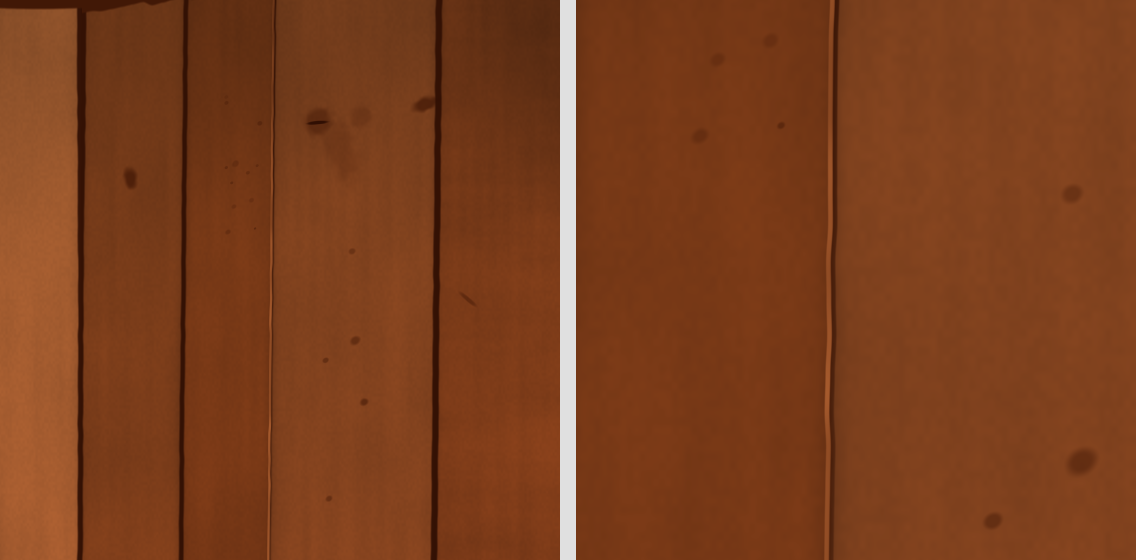
Left, the full canvas; right, a detail of the centre.
A WebGL 2 fragment shader for this texture:

```glsl
#version 300 es
precision highp float;
uniform vec2 u_resolution;
out vec4 outColor;

const vec3 GAP = vec3(0.19, 0.06, 0.012);
const vec3 KNOT = vec3(0.27, 0.10, 0.025);
const vec3 HIGHLIGHT = vec3(0.66, 0.36, 0.18);

// Seam positions at the bottom edge, and the tone of each board
const float SEAM[4] = float[4](0.143, 0.323, 0.482, 0.775);
const float HALF_GAP[4] = float[4](0.0042, 0.0036, 0.0014, 0.0052);
const vec3 BOARD[5] = vec3[5](
  vec3(0.61, 0.35, 0.18), vec3(0.465, 0.235, 0.10), vec3(0.44, 0.212, 0.083),
  vec3(0.492, 0.257, 0.117), vec3(0.472, 0.23, 0.095));

float hash(vec2 p) {
  p = fract(p * vec2(0.1031, 0.1137));
  p += dot(p, p.yx + 33.33);
  return fract((p.x + p.y) * p.x * 17.0);
}

float noise(vec2 p) {
  vec2 i = floor(p), f = fract(p);
  f = f * f * (3.0 - 2.0 * f);
  return mix(mix(hash(i), hash(i + vec2(1, 0)), f.x),
             mix(hash(i + vec2(0, 1)), hash(i + vec2(1, 1)), f.x), f.y);
}

float fbm(vec2 p) {
  float sum = 0.0, amp = 0.5;
  for (int i = 0; i < 4; i++) {
    sum += amp * noise(p);
    p = p * 2.03 + 17.0;
    amp *= 0.5;
  }
  return sum;
}

// Soft, slightly ragged ellipse, turned by an angle
float blot(vec2 p, vec2 center, vec2 radius, float angle) {
  float c = cos(angle), s = sin(angle);
  vec2 q = mat2(c, -s, s, c) * (p - center) / radius;
  float ragged = 0.35 * (noise(p * 90.0) - 0.5);
  return 1.0 - smoothstep(0.45, 1.15, length(q) + ragged);
}

// Small flecks scattered inside a rectangle
float flecks(vec2 p, vec2 low, vec2 high, float size, int count, float seed) {
  float cover = 0.0;
  for (int i = 0; i < count; i++) {
    vec2 key = vec2(float(i) * 7.3 + 3.0, seed);
    vec2 center = mix(low, high, vec2(hash(key), hash(key + 41.0)));
    float r = size * mix(0.5, 1.3, hash(key + 83.0));
    float strength = mix(0.3, 0.9, hash(key + 19.0));
    cover = max(cover, strength * blot(p, center, vec2(r, r * 0.8), 0.6));
  }
  return cover;
}

float seamX(int i, float y) {
  float lean = i == 0 ? 0.003 : 0.009;
  return SEAM[i] + lean * y + 0.0014 * (noise(vec2(y * 45.0, float(i) * 9.0)) - 0.5);
}

// Grain, broad stains and fine weave, as a brightness factor
float grain(vec2 p, float board) {
  float streaks = noise(vec2(p.x * 75.0 + board * 31.0, p.y * 3.0)) - 0.5;
  float stains = fbm(p * vec2(7.0, 5.0) + board * 13.0) - 0.47;
  float weave = noise(p * vec2(260.0, 190.0)) - 0.5;
  float ripple = fbm(vec2(p.x * 5.0 + board, p.y * 32.0)) - 0.47;
  float rippled = step(3.5, board);
  return 1.0 + 0.06 * streaks + 0.17 * stains + 0.045 * weave + 0.10 * rippled * ripple;
}

void main() {
  vec2 p = gl_FragCoord.xy / u_resolution;
  float px = 1.0 / min(u_resolution.x, u_resolution.y);

  // Boards
  vec3 color = BOARD[0];
  float board = 0.0;
  for (int i = 0; i < 4; i++) {
    float side = p.x - seamX(i, p.y);
    color = mix(color, BOARD[i + 1], smoothstep(-px, px, side));
    board += step(0.0, side);
  }
  color *= grain(p, board);

  // Light falls off towards the top and the upper right corner
  color *= 1.03 - 0.15 * smoothstep(0.45, 1.0, p.y);
  color *= 1.0 - 0.16 * smoothstep(0.75, 1.0, p.x) * smoothstep(0.4, 1.0, p.y);
  color.r *= 1.0 + 0.04 * (1.0 - p.y);

  // Knots with a crack, then minor flecks
  float knots = 0.8 * blot(p, vec2(0.233, 0.681), vec2(0.014, 0.022), 0.0);
  knots = max(knots, 0.5 * blot(p, vec2(0.569, 0.783), vec2(0.032, 0.028), 0.2));
  knots = max(knots, 0.22 * blot(p, vec2(0.645, 0.792), vec2(0.022, 0.024), 0.0));
  knots = max(knots, 0.75 * blot(p, vec2(0.759, 0.815), vec2(0.026, 0.014), 0.35));
  knots = max(knots, 0.2 * blot(p, vec2(0.61, 0.73), vec2(0.03, 0.07), 0.3));
  knots = max(knots, 0.5 * blot(p, vec2(0.836, 0.465), vec2(0.022, 0.005), -0.7));
  knots = max(knots, 0.6 * flecks(p, vec2(0.38, 0.57), vec2(0.47, 0.85), 0.006, 12, 5.0));
  knots = max(knots, 0.8 * flecks(p, vec2(0.52, 0.06), vec2(0.68, 0.68), 0.008, 5, 23.0));
  color = mix(color, KNOT, knots);
  color = mix(color, GAP, blot(p, vec2(0.567, 0.781), vec2(0.023, 0.0035), 0.1));

  // Dark gaps with soft shading beside them
  for (int i = 0; i < 4; i++) {
    float d = p.x - seamX(i, p.y);
    float gap = HALF_GAP[i] + (i == 0 ? 0.0035 * smoothstep(0.4, 1.0, p.y) : 0.0);
    float strength = i == 2 ? mix(0.45, 0.9, smoothstep(0.3, 0.9, p.y)) : 0.95;
    color *= 1.0 - 0.18 * exp(-abs(d) / 0.007);
    color = mix(color, GAP, strength * (1.0 - smoothstep(gap - px, gap + 1.5 * px, abs(d))));
  }

  // Bright lip along the narrow seam
  float lip = abs(p.x - seamX(2, p.y) + 0.0025);
  float lipLight = mix(0.8, 0.35, smoothstep(0.4, 1.0, p.y)) * (0.7 + 0.5 * noise(vec2(p.y * 30.0, 4.0)));
  color = mix(color, HIGHLIGHT, lipLight * (1.0 - smoothstep(0.0008, 0.0014 + px, lip)));

  // Ragged dark trim on the top edge
  float trim = p.x < 0.146 ? 0.986 : mix(0.977, 1.002, (p.x - 0.146) / 0.186);
  trim += 0.010 * (noise(vec2(p.x * 55.0, 2.0)) - 0.5);
  color = mix(color, KNOT * 0.95, smoothstep(trim - 1.5 * px, trim + 1.5 * px, p.y));

  outColor = vec4(clamp(color, 0.0, 1.0), 1.0);
}
```
